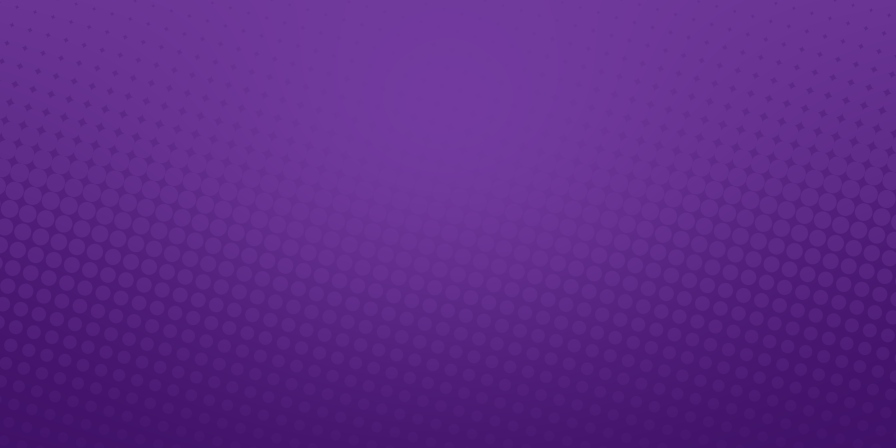
Reproduce this background procedurally as a WebGL 2 fragment shader.

```glsl
#version 300 es
precision highp float;

uniform vec2 u_resolution;
out vec4 fragColor;

// Colours
const vec3 DEEP_PURPLE = vec3(0.255, 0.070, 0.410);
const vec3 VIOLET = vec3(0.385, 0.180, 0.550);
const vec3 GLOW_COLOR = vec3(0.455, 0.235, 0.630);
const vec3 DOT_TINT = vec3(0.055, 0.050, 0.060);

// Glow, as fractions of the canvas
const vec2 GLOW_CENTER = vec2(0.50, 0.75);
const vec2 GLOW_SIZE = vec2(0.35, 0.55);
const float GLOW_STRENGTH = 0.90;

// Halftone, lengths in canvas heights and radii in grid cells
const float DOT_PITCH = 0.0418;
const float GRID_ANGLE = -0.27;
const vec2 GRID_ANCHOR = vec2(0.073, 0.5625);
const float RADIUS_BOTTOM = 0.27;
const float RADIUS_TOP = 0.65;
const float DOT_BALANCE = 0.60;
const float GLOW_HIDES_DOTS = 1.10;

float glowAmount(vec2 uv) {
    vec2 offset = (uv - GLOW_CENTER) / GLOW_SIZE;
    return GLOW_STRENGTH * exp(-dot(offset, offset));
}

// Coverage of a tilted dot grid whose dots grow and merge towards the top
float halftone(vec2 p) {
    float c = cos(GRID_ANGLE);
    float s = sin(GRID_ANGLE);
    vec2 q = p - GRID_ANCHOR;
    vec2 grid = vec2(c * q.x + s * q.y, c * q.y - s * q.x) / DOT_PITCH;
    vec2 cell = fract(grid + 0.5) - 0.5;
    float radius = mix(RADIUS_BOTTOM, RADIUS_TOP, p.y);
    float edge = 0.75 / (u_resolution.y * DOT_PITCH);
    return 1.0 - smoothstep(radius - edge, radius + edge, length(cell));
}

void main() {
    vec2 uv = gl_FragCoord.xy / u_resolution;
    vec2 p = gl_FragCoord.xy / u_resolution.y;

    // Vertical gradient under a soft glow
    float glow = glowAmount(uv);
    vec3 color = mix(DEEP_PURPLE, VIOLET, uv.y);
    color = mix(color, GLOW_COLOR, glow);

    // Dots fade into the glow and towards the bottom
    float contrast = max(0.08, 1.0 - GLOW_HIDES_DOTS * glow);
    contrast *= smoothstep(-0.2, 0.45, uv.y);
    color += DOT_TINT * contrast * (halftone(p) - DOT_BALANCE);

    fragColor = vec4(color, 1.0);
}
```
